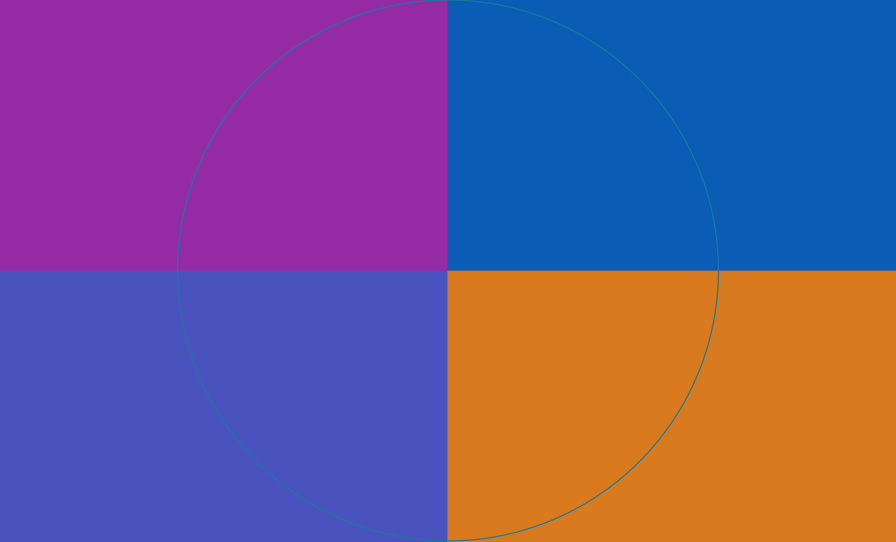
Reproduce this background procedurally as a WebGL 2 fragment shader.

```glsl
#version 300 es
precision highp float;

uniform vec2 u_resolution;
out vec4 fragColor;

// Lengths are fractions of the canvas height
const vec3 PURPLE = vec3(0.59, 0.17, 0.65);
const vec3 BLUE   = vec3(0.04, 0.36, 0.71);
const vec3 INDIGO = vec3(0.29, 0.32, 0.74);
const vec3 ORANGE = vec3(0.85, 0.48, 0.12);
const vec3 TEAL   = vec3(0.08, 0.48, 0.62);

const vec2  SPLIT         = vec2(0.4993, 0.5005); // fraction of each axis
const vec2  RING_CENTER   = vec2(0.5, 0.501);     // fraction of each axis
const float RING_RADIUS   = 0.499;
const float RING_WIDTH    = 0.0024;
const float RING_STRENGTH = 0.9;
const float EDGE_SOFTNESS = 1.1;                  // in pixel footprints

// Four flat panels meeting at the split point
vec3 quadrants(vec2 offset, float pixel) {
    vec2 side = smoothstep(-EDGE_SOFTNESS * pixel, EDGE_SOFTNESS * pixel, offset);
    vec3 lower = mix(INDIGO, ORANGE, side.x);
    vec3 upper = mix(PURPLE, BLUE, side.x);
    return mix(lower, upper, side.y);
}

// Pixel coverage of a thin circular outline
float ringCoverage(vec2 offset, float pixel) {
    float dist = abs(length(offset) - RING_RADIUS);
    float halfWidth = 0.5 * RING_WIDTH;
    float inner = max(dist - 0.5 * pixel, -halfWidth);
    float outer = min(dist + 0.5 * pixel, halfWidth);
    return clamp((outer - inner) / pixel, 0.0, 1.0);
}

void main() {
    float pixel = 1.0 / u_resolution.y;
    vec2 point = gl_FragCoord.xy * pixel;
    vec2 canvas = u_resolution * pixel;

    vec3 color = quadrants(point - SPLIT * canvas, pixel);
    float ring = ringCoverage(point - RING_CENTER * canvas, pixel);
    color = mix(color, TEAL, RING_STRENGTH * ring);

    fragColor = vec4(color, 1.0);
}
```
